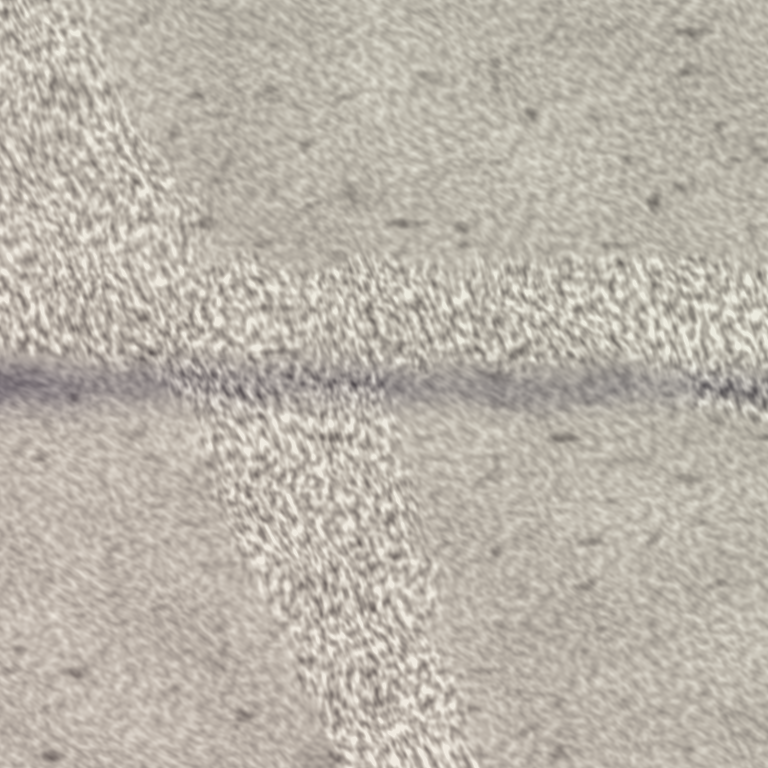
This texture is drawn by a WebGL 1 fragment shader. Its source:

```glsl
precision highp float;
uniform vec2 u_resolution;

const vec3 DARK = vec3(0.48, 0.45, 0.43);
const vec3 STONE = vec3(0.74, 0.71, 0.67);
const vec3 PALE = vec3(0.89, 0.87, 0.83);

float hash(vec2 p) {
  return fract(sin(dot(p, vec2(127.1, 311.7))) * 43758.5);
}

// Dot product of a random unit gradient with the offset from its corner
float corner(vec2 cell, vec2 offset) {
  float a = 6.2832 * hash(cell);
  return dot(vec2(cos(a), sin(a)), offset);
}

float noise(vec2 p) {
  vec2 i = floor(p), f = fract(p);
  vec2 u = f * f * f * (f * (f * 6.0 - 15.0) + 10.0);
  vec2 x = vec2(1.0, 0.0), y = vec2(0.0, 1.0);
  return mix(mix(corner(i, f), corner(i + x, f - x), u.x),
             mix(corner(i + y, f - y), corner(i + 1.0, f - 1.0), u.x), u.y);
}

float fbm(vec2 p) {
  float sum = 0.0, gain = 1.0;
  for (int i = 0; i < 3; i++) {
    sum += gain * noise(p);
    p = p * 2.1 + 17.3;
    gain *= 0.55;
  }
  return sum;
}

// Grains stretched along one direction; scale is (along, across)
float grains(vec2 p, float angle, vec2 scale) {
  vec2 d = vec2(cos(angle), sin(angle));
  vec2 q = vec2(dot(p, d), dot(p, vec2(-d.y, d.x))) * scale;
  return noise(q) + 0.4 * noise(q * 1.7 + 31.7);
}

float below(float value, float edge, float soft) {
  return 1.0 - smoothstep(edge - soft, edge + soft, value);
}

// Coarse areas: upper left, a strip across the middle, a band running down
float roughness(vec2 p) {
  float leftEdge = 0.12 + 0.16 * (1.0 - smoothstep(0.66, 1.0, p.y));
  float upper = max(below(p.x, leftEdge, 0.04) * 0.85, below(p.y, 0.66, 0.02));
  upper *= 1.0 - below(p.y, 0.535 - 0.02 * p.x, 0.02);
  float k = p.y / 0.5;
  float band = below(abs(p.x - mix(0.53, 0.36, k)), mix(0.09, 0.15, k), 0.03);
  band *= below(p.y, 0.53, 0.02);
  float rightEnd = smoothstep(0.87, 0.93, p.x) * below(abs(p.y - 0.49), 0.04, 0.02);
  return max(upper, max(band, rightEnd));
}

// Dark crease across the middle, deepest at the left
float crease(vec2 p) {
  float centre = 0.497 + 0.012 * noise(vec2(p.x * 5.0, 3.7));
  float d = (p.y - centre) / mix(0.033, 0.026, p.x);
  float depth = 0.13 + 0.12 * exp(-p.x * 9.0) + 0.08 * noise(p * vec2(9.0, 14.0));
  return depth * exp(-d * d);
}

// Scattered soft brown spots
float stains(vec2 p) {
  float sum = 0.0;
  for (int i = 0; i < 16; i++) {
    float n = float(i) + 1.0;
    vec2 centre = vec2(hash(vec2(n, 2.3)), hash(vec2(n, 7.9)));
    float size = mix(0.008, 0.022, hash(vec2(n, 5.1)));
    vec2 d = (p - centre) / (size * vec2(1.3, 0.8));
    sum += mix(0.05, 0.14, hash(vec2(n, 9.4))) * exp(-dot(d, d));
  }
  return sum;
}

vec3 stoneRamp(float tone) {
  vec3 c = mix(DARK, STONE, clamp((tone - 0.48) / 0.26, -0.6, 1.0));
  return mix(c, PALE, clamp((tone - 0.74) / 0.15, 0.0, 1.3));
}

void main() {
  vec2 uv = gl_FragCoord.xy / u_resolution;
  vec2 wobble = vec2(noise(uv * 9.0), noise(uv * 9.0 + 43.0));
  vec2 p = uv + 0.012 * wobble;

  // Surface grain
  vec2 ragged = vec2(fbm(uv * 14.0), fbm(uv * 14.0 + 61.0));
  float rough = roughness(uv + 0.03 * ragged);
  float coarse = grains(p, -1.15, vec2(62.0, 105.0));
  float fine = grains(p, -0.6, vec2(68.0, 108.0));
  float tone = 0.742 + 0.018 * rough;
  tone += mix(0.17 * fine, 0.41 * coarse, rough);

  // Broad mottling and small dark smudges
  tone += 0.055 * fbm(uv * vec2(5.0, 8.0) + 11.0);
  tone -= 0.22 * smoothstep(0.28, 0.7, noise(uv * vec2(24.0, 36.0) + 5.0));
  tone -= stains(uv + 0.012 * ragged);

  // Crease shade with a cool cast, warm at left and greenish at top
  float shade = crease(uv + 0.008 * ragged);
  vec3 colour = stoneRamp(tone - shade);
  colour += shade * vec3(-0.04, -0.02, 0.16);
  colour += mix(vec3(0.008, -0.002, 0.0), vec3(-0.008, 0.004, -0.004),
                smoothstep(0.2, 1.6, uv.x + uv.y));
  gl_FragColor = vec4(clamp(colour, 0.0, 1.0), 1.0);
}
```
